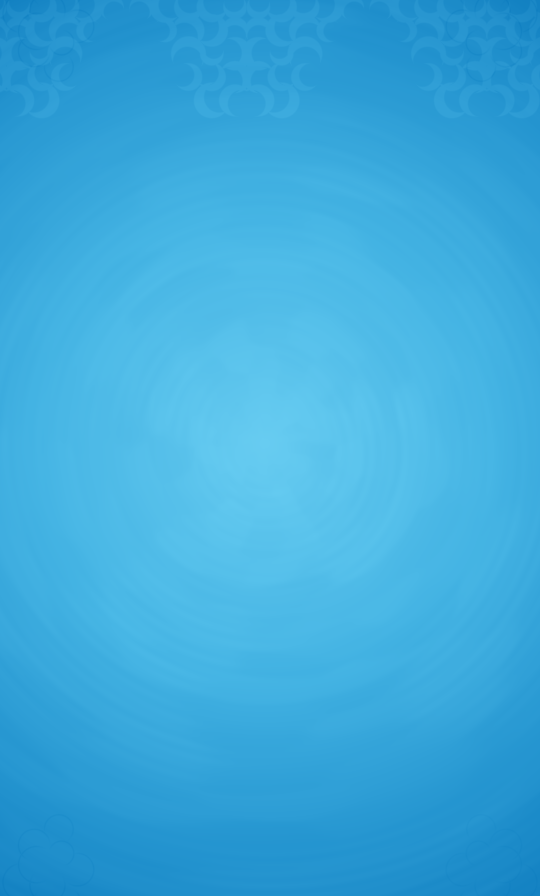
Write a Shadertoy shader that draws this background.

```glsl
// A sky-blue radial glow with faint circular brush strokes, a pale leaf border
// hanging from the top edge and thin dark curls in the corners.
// Strokes use polar cellular noise and layered sines; leaves are crescents.

const vec3 CORE_BLUE = vec3(0.405, 0.800, 0.945);
const vec3 SKY_BLUE  = vec3(0.270, 0.707, 0.893);
const vec3 DEEP_BLUE = vec3(0.145, 0.585, 0.815);
const vec3 EDGE_BLUE = vec3(0.070, 0.500, 0.755);
const vec3 TONE_TINT = vec3(1.0, 0.85, 0.55);   // hue of light and dark details

// Lengths are in canvas heights; x is measured from the middle
const vec2  GLOW_CENTER   = vec2(-0.006, 0.505);
const float SKY_RADIUS    = 0.26;
const float DEEP_RADIUS   = 0.465;
const float EDGE_RADIUS   = 0.60;
const float STROKE_ARCS   = 18.0;
const float STROKE_RINGS  = 38.0;
const float STROKE_AMOUNT = 0.020;
const float RING_AMOUNT   = 0.0035;
const float MOTIF_PERIOD  = 0.268;
const float MOTIF_SHIFT   = -0.026;
const float MOTIF_DEPTH   = 0.130;
const float MOTIF_HALF    = 0.120;
const float LEAF_AMOUNT   = 0.034;
const float CURL_AMOUNT   = 0.028;
const float TAU = 6.2831853;

float hash(vec2 p) {
    p = fract(p * vec2(0.1031, 0.1137));
    p += dot(p, p.yx + 33.33);
    return fract((p.x + p.y) * p.x * 47.0);
}

mat2 rotation(float a) {
    return mat2(cos(a), sin(a), -sin(a), cos(a));
}

// Soft cellular noise: tones of nearby cells, wrapped along x
float cellTone(vec2 p, float wrapX) {
    vec2 cell = floor(p);
    float total = 0.0, weight = 0.0;
    for (int j = -1; j <= 1; j++)
    for (int i = -1; i <= 1; i++) {
        vec2 c = cell + vec2(i, j);
        vec2 id = vec2(mod(c.x, wrapX), c.y);
        vec2 site = c + 0.15 + 0.7 * vec2(hash(id + 3.1), hash(id + 17.7));
        vec2 d = p - site;
        float w = exp(-9.0 * dot(d, d));
        total += w * (hash(id + 41.3) - 0.5);
        weight += w;
    }
    return total / weight;
}

vec3 glowColor(float r) {
    vec3 c = mix(CORE_BLUE, SKY_BLUE, clamp(r / SKY_RADIUS, 0.0, 1.0));
    c = mix(c, DEEP_BLUE, clamp((r - SKY_RADIUS) / (DEEP_RADIUS - SKY_RADIUS), 0.0, 1.0));
    return mix(c, EDGE_BLUE, clamp((r - DEEP_RADIUS) / (EDGE_RADIUS - DEEP_RADIUS), 0.0, 1.0));
}

// Brush strokes that follow circles around the glow
float brushTone(float r, float angle) {
    float turn = angle / TAU + 0.5;
    float strokes = cellTone(vec2(turn * STROKE_ARCS, r * STROKE_RINGS), STROKE_ARCS);
    float broad = cellTone(vec2(turn * 9.0, r * 11.0 + 50.0), 9.0);
    float rings = sin(r * 330.0 + 2.0 * sin(angle * 3.0))
                + sin(r * 517.0 + 3.0 * sin(angle * 2.0 + 1.0));
    float fade = smoothstep(0.0, 0.07, r);
    return fade * (STROKE_AMOUNT * (strokes + 0.7 * broad) + RING_AMOUNT * rings * (0.5 + broad));
}

// Mirrored crescent leaves filling a hanging triangle
float leafBorder(vec2 p, float aa) {
    float x = abs(mod(p.x - MOTIF_SHIFT + 0.5 * MOTIF_PERIOD, MOTIF_PERIOD) - 0.5 * MOTIF_PERIOD);
    vec2 q = vec2(x, 1.0 - p.y);
    float cover = 0.0;
    for (int j = 0; j < 5; j++)
    for (int i = 0; i < 5; i++) {
        vec2 id = vec2(i, j);
        vec2 c = vec2(0.013 + 0.026 * id.x, 0.008 + 0.026 * id.y);
        if (c.x / MOTIF_HALF + 0.75 * c.y / MOTIF_DEPTH > 1.05) continue;
        float radius = 0.013 + 0.007 * hash(id + 5.0);
        vec2 d = rotation(TAU * hash(id + 9.0)) * (q - c);
        float leaf = max(length(d) - radius, 0.85 * radius - length(d - vec2(0.45 * radius, 0.0)));
        cover = max(cover, 1.0 - smoothstep(-aa, aa, leaf));
    }
    return cover;
}

// Rosette of thin open arcs
float curls(vec2 p, float aa) {
    float cover = 0.0;
    for (int i = 0; i < 8; i++) {
        float k = float(i);
        vec2 c = rotation(k * 2.4) * vec2(0.014 + 0.0045 * k, 0.0);
        vec2 d = p - c;
        float radius = 0.012 + 0.010 * hash(vec2(k, 2.0));
        float line = abs(length(d) - radius) - 0.0007;
        float opening = smoothstep(-0.7, 0.2, dot(normalize(d + 1e-5), normalize(c)));
        cover = max(cover, opening * (1.0 - smoothstep(-aa, aa, line)));
    }
    return cover;
}

void mainImage(out vec4 fragColor, in vec2 fragCoord) {
    vec2 p = (fragCoord - vec2(0.5 * iResolution.x, 0.0)) / iResolution.y;
    float aa = 1.0 / iResolution.y;
    float halfWidth = 0.5 * iResolution.x / iResolution.y;
    vec2 d = p - GLOW_CENTER;
    float r = length(d);

    // Glow and brushwork
    float tone = brushTone(r, atan(d.y, d.x + 1e-6));

    // Border and corner ornament
    tone += LEAF_AMOUNT * leafBorder(p, aa);
    float cornerX = abs(p.x) - halfWidth + 0.055;
    float corners = curls(vec2(cornerX, p.y - 0.035), aa) * (p.x < 0.0 ? 0.8 : 0.5)
                  + curls(vec2(cornerX, 0.965 - p.y), aa);
    tone -= CURL_AMOUNT * corners;

    fragColor = vec4(glowColor(r) + tone * TONE_TINT, 1.0);
}
```
